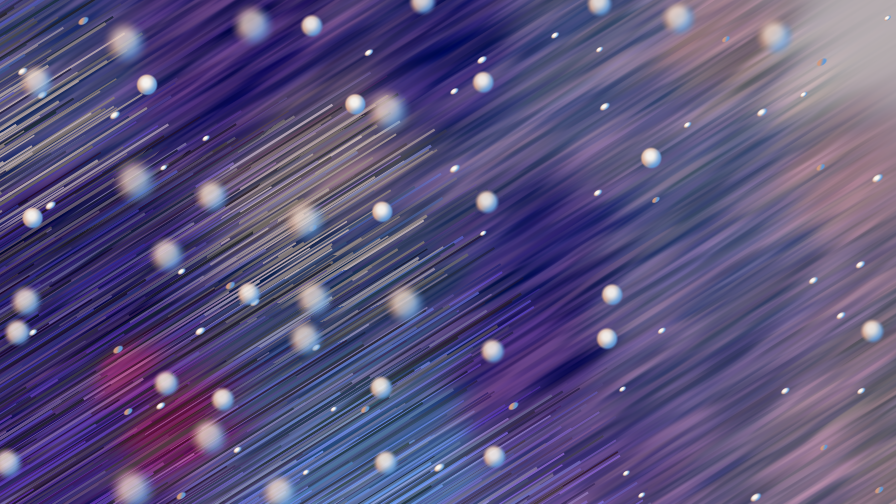
Write a Shadertoy shader that draws this background.

```glsl
const float STREAK_ANGLE = 0.56;
const float ROW_GAP = 0.0145;        // spacing of the fine rods
const float ROD_HALF_WIDTH = 0.0030;
const float ROD_LENGTH = 0.50;
const int ROD_LAYERS = 6;
const float BEAD_CELL = 0.18;
const float SPARK_CELL = 0.14;
const vec3 PALE = vec3(0.80, 0.73, 0.70);
const vec3 PEACH = vec3(0.82, 0.60, 0.49);
const vec3 SKY = vec3(0.38, 0.60, 0.84);
const vec3 PEARL = vec3(0.98, 0.97, 0.95);
const vec3 INDIGO = vec3(0.17, 0.13, 0.42);
const vec3 VIOLET = vec3(0.22, 0.14, 0.42);
const vec3 SLATE = vec3(0.36, 0.36, 0.52);
const vec3 MAUVE = vec3(0.50, 0.43, 0.50);
const vec3 ROSE = vec3(0.56, 0.45, 0.50);
const vec3 STEEL = vec3(0.27, 0.38, 0.57);
const vec3 CRIMSON = vec3(0.44, 0.12, 0.34);
const vec3 MIST = vec3(0.71, 0.68, 0.69);

vec3 hash3(vec2 p) {
    vec3 q = fract(p.xyx * vec3(0.1031, 0.1030, 0.0973));
    q += dot(q, q.yxz + 33.33);
    return fract((q.xxy + q.yzz) * q.zyx);
}

// Smooth cellular noise: nearby cells blend their random tints
vec3 cellTint(vec2 p) {
    vec2 id = floor(p);
    vec4 sum = vec4(0.0);
    for (int j = -1; j <= 1; j++)
    for (int i = -1; i <= 1; i++) {
        vec2 cell = id + vec2(i, j);
        vec3 h = hash3(cell + 71.0);
        vec2 d = cell + 0.2 + 0.6 * h.xy - p;
        sum += vec4(h.zxy, 1.0) * exp(-5.0 * dot(d, d));
    }
    return sum.rgb / sum.a - 0.5;
}

vec2 toStreak(vec2 p) {
    float c = cos(STREAK_ANGLE), s = sin(STREAK_ANGLE);
    return vec2(c * p.x + s * p.y, c * p.y - s * p.x);
}

// Weighted colour pool, longer along the streaks
vec4 pool(vec2 p, vec2 centre, float size, vec3 colour) {
    vec2 d = toStreak(p - centre) * vec2(0.8, 1.1) / size;
    float q = dot(d, d);
    return vec4(colour, 1.0) / (0.12 + q * q);
}

vec3 backdrop(vec2 p) {
    vec4 s = pool(p, vec2(1.75, 0.97), 0.23, MIST);
    s += pool(p, vec2(1.43, 0.92), 0.13, ROSE);
    s += pool(p, vec2(1.68, 0.66), 0.15, ROSE);
    s += pool(p, vec2(1.17, 0.84), 0.20, SLATE);
    s += pool(p, vec2(1.42, 0.60), 0.23, SLATE);
    s += pool(p, vec2(1.42, 0.28), 0.21, SLATE * vec3(1.0, 0.9, 0.96));
    s += pool(p, vec2(1.73, 0.18), 0.20, MAUVE);
    s += pool(p, vec2(0.89, 0.88), 0.12, INDIGO);
    s += pool(p, vec2(1.10, 0.52), 0.13, INDIGO);
    s += pool(p, vec2(1.06, 0.28), 0.14, VIOLET);
    s += pool(p, vec2(0.45, 0.87), 0.16, VIOLET);
    s += pool(p, vec2(0.12, 0.80), 0.15, vec3(0.24, 0.26, 0.46));
    s += pool(p, vec2(0.10, 0.45), 0.20, INDIGO * 0.82);
    s += pool(p, vec2(0.62, 0.68), 0.14, vec3(0.38, 0.33, 0.42));
    s += pool(p, vec2(0.70, 0.45), 0.15, vec3(0.19, 0.23, 0.40));
    s += pool(p, vec2(0.25, 0.27), 0.05, CRIMSON);
    s += pool(p, vec2(0.33, 0.15), 0.06, CRIMSON);
    s += pool(p, vec2(0.06, 0.12), 0.15, VIOLET);
    s += pool(p, vec2(0.80, 0.11), 0.14, STEEL);
    s += pool(p, vec2(1.22, 0.06), 0.14, vec3(0.31, 0.24, 0.48));
    return s.rgb / s.a;
}

// How far along the streaks the sharp rods reach
float rodFront(float v) {
    float dip = (v + 0.31) / 0.06;
    return 1.12 - 0.36 * smoothstep(0.31, 0.43, v) - 0.20 * exp(-dip * dip);
}

float patchMask(vec2 uv, vec2 centre, vec2 radius) {
    vec2 d = (uv - centre) / radius;
    return exp(-dot(d, d) * dot(d, d));
}

vec3 drawRods(vec3 colour, vec3 base, vec2 uv, float px) {
    float pale = max(patchMask(uv, vec2(0.92, 0.13), vec2(0.34, 0.21)),
                     patchMask(uv, vec2(0.48, 0.59), vec2(0.38, 0.17)));
    for (int k = 0; k < ROD_LAYERS; k++) {
        float row = uv.y / ROW_GAP + 0.27 * float(k);
        float id = floor(row);
        vec3 h = hash3(vec2(id, 19.0 * float(k) + 5.0));
        float s = uv.x / ROD_LENGTH + h.x * 7.0;
        vec3 r = hash3(vec2(id + 40.0, floor(s) + 23.0 * float(k)));
        float f = fract(s), head = 0.5 + 0.48 * r.x;
        float headU = uv.x + (head - f) * ROD_LENGTH;
        float across = abs(fract(row) - 0.35 - 0.3 * h.y) * ROW_GAP;
        float a = 1.0 - smoothstep(-px, px, across - ROD_HALF_WIDTH * (0.45 + 0.5 * r.y));
        a *= smoothstep(0.0, 0.2, f) * smoothstep(-px, px, (head - f) * ROD_LENGTH);
        a *= 1.0 - smoothstep(-0.02, 0.03, headU - rodFront(uv.y) - 0.08 * (h.z - 0.5));
        vec3 tint = base * (0.5 + 1.1 * r.z) + 0.09 * (r - 0.45);
        float warm = step(h.z, 0.22 + 0.53 * pale) * (0.3 + 0.6 * pale);
        tint = mix(tint, PALE * (0.6 + 0.4 * r.z), warm);
        colour = mix(colour, tint, 0.95 * a);
    }
    return colour;
}

// Scattered pearls, or small tilted sparks
vec3 drawDots(vec3 colour, vec2 p, float size, float seed, bool spark, float px) {
    vec2 id = floor(p / size);
    for (int j = -1; j <= 1; j++)
    for (int i = -1; i <= 1; i++) {
        vec2 cell = id + vec2(i, j);
        vec3 h = hash3(cell + seed), g = hash3(cell + seed + 57.0);
        vec2 centre = (cell + 0.08 + 0.84 * h.xy) * size;
        vec2 d = p - centre;
        float crowd = 0.78 - 0.53 * smoothstep(1.0, 1.35, centre.x);
        if (h.z > (spark ? 0.6 : crowd)) continue;
        float radius = spark ? 0.006 + 0.004 * g.x : mix(0.021, 0.043, g.x * g.x);
        float blur = spark ? 0.2 : 0.1 + 0.5 * g.x;
        if (spark) d = toStreak(d) * vec2(0.8, 1.4);
        float dist = length(d) / radius, soft = blur + px / radius;
        float a = 1.0 - smoothstep(1.0 - soft, 1.0 + 0.4 * soft, dist);
        vec2 side = d / radius;
        vec3 tint = mix(PEACH, SKY, smoothstep(-0.45, 0.55, dot(side, vec2(0.85, -0.5))));
        float shine = spark ? step(0.25, g.y) : 1.0 - 0.4 * g.x;
        float glint = length(side - vec2(-0.08, 0.2));
        tint = mix(tint, PEARL, shine * (1.0 - smoothstep(0.2, 1.1, glint)));
        colour = mix(colour, tint, a * (spark ? 1.0 : 0.98 - 0.22 * g.x));
    }
    return colour;
}

void mainImage(out vec4 fragColor, in vec2 fragCoord) {
    vec2 p = fragCoord / iResolution.y;
    float px = 0.6 / iResolution.y;
    vec2 uv = toStreak(p);
    // Soft streaked backdrop: mostly light and dark, a little hue
    vec3 broad = cellTint(uv * vec2(6.0, 28.0));
    vec3 fine = cellTint(uv * vec2(7.0, 95.0) + 9.0);
    vec3 hair = cellTint(uv * vec2(9.0, 170.0) + 31.0);
    vec3 base = backdrop(p + 0.08 * broad.xy * vec2(1.0, 0.6));
    float calm = smoothstep(1.70, 1.95, uv.x);
    vec3 streak = vec3(0.10 * broad.x + 0.12 * fine.x + 0.10 * hair.x)
                + (0.07 * broad + 0.08 * fine + 0.05 * hair) * vec3(1.0, 0.3, 0.7);
    vec3 colour = base + streak * (1.0 - 0.88 * calm);
    // Rods, then floating dots
    colour = drawRods(colour, base, uv, px);
    colour = drawDots(colour, p, SPARK_CELL, 13.0, true, px);
    colour = drawDots(colour, p, BEAD_CELL, 31.0, false, px);
    fragColor = vec4(clamp(colour, 0.0, 1.0), 1.0);
}
```
